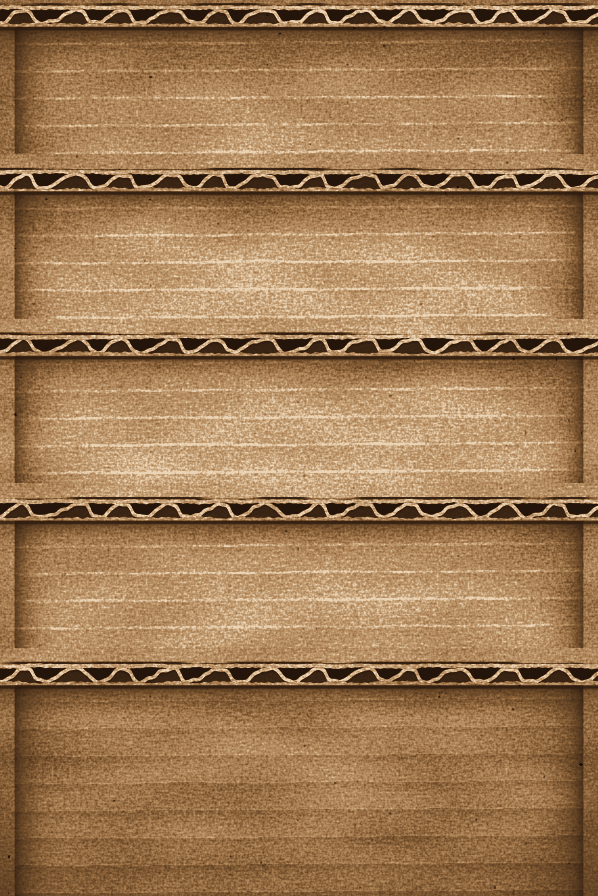
This pattern is drawn by a Shadertoy shader. Its source:

```glsl
// Corrugated cardboard shelves: five cut edges with wavy flutes across a box of
// ribbed kraft paper. Shading is a tone from 0 to 5 looked up in a paper ramp;
// lengths are in units of 1/512 canvas width, with y running downwards.

#define SHELF_COUNT 5.0
#define SHELF_PITCH 141.1
#define FIRST_SHELF 13.5
#define LIP_DEPTH 22.5
#define WALL_WIDTH 12.5
#define FLUTE_PITCH 41.3
#define FLUTE_HEIGHT 5.4
#define FLUTE_LINE 1.5
#define RIB_PITCH 23.4
#define GRAIN 1.3
#define WEAR 1.0

float hash(vec2 p) {
    vec3 q = fract(p.xyx * vec3(0.1031, 0.103, 0.0973));
    q += dot(q, q.yzx + 33.33);
    return fract((q.x + q.y) * q.z);
}

// Gradient noise, about -0.7 to 0.7
float corner(vec2 cell, vec2 offset) {
    float a = 6.2832 * hash(cell);
    return dot(vec2(cos(a), sin(a)), offset);
}

float noise(vec2 p) {
    vec2 i = floor(p), f = p - i;
    vec2 w = f * f * f * (f * (f * 6.0 - 15.0) + 10.0);
    vec2 e = vec2(1.0, 0.0);
    return mix(mix(corner(i, f), corner(i + e, f - e), w.x),
               mix(corner(i + e.yx, f - e.yx), corner(i + 1.0, f - 1.0), w.x), w.y);
}

vec3 paperRamp(float tone) {
    vec3 c = vec3(0.12, 0.065, 0.035);
    c = mix(c, vec3(0.33, 0.22, 0.12), clamp(tone, 0.0, 1.0));
    c = mix(c, vec3(0.49, 0.34, 0.19), clamp(tone - 1.0, 0.0, 1.0));
    c = mix(c, vec3(0.65, 0.48, 0.31), clamp(tone - 2.0, 0.0, 1.0));
    c = mix(c, vec3(0.76, 0.61, 0.44), clamp(tone - 3.0, 0.0, 1.0));
    return mix(c, vec3(0.92, 0.83, 0.71), clamp(tone - 4.0, 0.0, 1.0));
}

// 1 where lo < v < hi, with edges softened by aa
float band(float v, float lo, float hi, float aa) {
    return smoothstep(lo - aa, lo + aa, v) * (1.0 - smoothstep(hi - aa, hi + aa, v));
}

// Height of the rounded flute wave, bent a little differently on each shelf
float fluteWave(float x, float shelf) {
    float bend = noise(vec2(x * 0.021, 4.0 + shelf * 0.37));
    float phase = 6.2832 * (x / FLUTE_PITCH + 0.25) + 1.6 * WEAR * bend;
    float s = sin(phase + 0.35 * sin(phase));
    float crumple = noise(vec2(x * 0.13, 20.0 + shelf * 2.7));
    return 0.8 + FLUTE_HEIGHT * s / sqrt(0.45 + 0.55 * s * s) + 2.8 * WEAR * crumple;
}

// Ribbed back panel, shaded by the shelf above and the side walls
float backTone(vec2 p, float y, float shelf, float light, float aa) {
    float lowest = step(SHELF_COUNT - 1.5, shelf);
    float ribY = y + p.x * 0.006 - 48.0 + 8.0 * max(shelf - 1.0, 0.0);
    ribY += 1.2 * noise(p * 0.02);
    float cycle = ribY / RIB_PITCH;
    float d = abs(fract(cycle + 0.5) - 0.5) * RIB_PITCH;
    float broken = 0.75 + 0.8 * noise(vec2(p.x * 0.045, floor(cycle + 0.5) * 3.7 + shelf * 9.1))
                 + 0.6 * noise(p * vec2(0.25, 0.4));
    float rib = 1.0 - smoothstep(0.4, 1.2 + aa, d);
    float tone = light + rib * clamp(broken, 0.0, 1.3) * mix(1.3, 0.4, lowest);
    tone -= mix(0.25, 0.75, lowest) * exp(-fract(cycle) * 4.0);

    float side = min(p.x - WALL_WIDTH, 512.0 - WALL_WIDTH - p.x);
    float sideShadow = 0.72 * exp(-max(side, 0.0) / 16.0);
    float shelfShadow = 0.55 * exp(-max(y - 11.0, 0.0) / 13.0) + 0.2 * exp(-max(y, 0.0) / 38.0);
    return tone * (1.0 - sideShadow) * (1.0 - shelfShadow);
}

// Cut edge laid over tone: torn top liner, dark cavity, flute, bottom liner
float edgeTone(float tone, float x, float y, float shelf, float aa) {
    float tear = noise(vec2(x * 0.05, 50.0 + shelf * 1.3));
    float fray = WEAR * (tear + 0.7 * noise(vec2(x * 0.22, 70.0 + shelf * 5.0)));
    float linerTop = -5.2 + 1.6 * fray, linerBase = 6.7 - 2.2 * fray;
    float fibre = 1.2 * noise(vec2(x * 0.18, y * 0.5 + shelf * 31.0));
    float gap = smoothstep(-0.15, 0.1, noise(vec2(x * 0.018, 90.0 + shelf * 0.4)));

    tone = mix(tone, 0.4, band(y, -10.8, -8.2, aa) * gap * WEAR);
    tone = mix(tone, 4.2 + fibre, band(y, -8.7 + fray, linerTop, aa));
    float wave = fluteWave(x, shelf);
    float slope = fluteWave(x + 0.5, shelf) - fluteWave(x - 0.5, shelf);
    float d = abs(y - wave) / sqrt(1.0 + slope * slope);
    float pocket = 0.1 + 0.4 * smoothstep(0.0, 5.0, y - wave);
    float flute = 1.0 - smoothstep(FLUTE_LINE - aa, FLUTE_LINE + aa, d);
    tone = mix(tone, mix(pocket, 4.5 + fibre, flute), band(y, linerTop, linerBase, aa));
    tone = mix(tone, 3.5 + 1.5 * fibre, band(y, linerBase, 9.5, aa));
    return mix(tone, 0.3, 0.85 * band(y, 9.5, 12.5, aa + 0.5));
}

void mainImage(out vec4 fragColor, in vec2 fragCoord) {
    vec2 uv = fragCoord / iResolution.xy;
    vec2 p = vec2(uv.x, 1.0 - uv.y) * vec2(512.0, 768.0);
    float aa = 0.6 * 512.0 / iResolution.x;
    float shelf = clamp(floor((p.y - FIRST_SHELF + LIP_DEPTH) / SHELF_PITCH), 0.0, SHELF_COUNT - 1.0);
    float y = p.y - FIRST_SHELF - shelf * SHELF_PITCH;

    // Light pools around the third bay
    vec2 away = (p - vec2(256.0, 355.0)) / vec2(256.0, 400.0);
    float light = 4.35 - 1.75 * away.y * away.y - 0.4 * away.x * away.x;

    // Back panel, side walls and the top face of each shelf
    float wall = light - 0.7 - 1.3 * exp(-abs(y - 12.0) / 10.0);
    float opening = band(p.x, WALL_WIDTH, 512.0 - WALL_WIDTH, aa);
    float tone = mix(wall, backTone(p, y, shelf, light, aa), opening);
    float lip = 1.0 - smoothstep(-9.5 - aa, -9.5 + aa, y);
    tone = mix(tone, light - 0.35 + 0.2 * smoothstep(-LIP_DEPTH, -12.0, y), lip);
    tone = edgeTone(tone, p.x, y, shelf, aa);

    // Paper grain, long fibres, blotches and sparse specks
    float grain = 0.9 * noise(p * 0.61) + 0.8 * noise(p * 0.37 + 70.0)
                + 0.6 * noise(p * vec2(0.13, 0.55) + 40.0)
                + 0.6 * noise(p * vec2(0.012, 0.03) + 9.0);
    tone += GRAIN * grain * smoothstep(0.0, 3.0, tone);
    tone -= 1.6 * WEAR * smoothstep(0.5, 0.64, noise(p * 0.19 + 130.0));
    fragColor = vec4(paperRamp(tone), 1.0);
}
```
